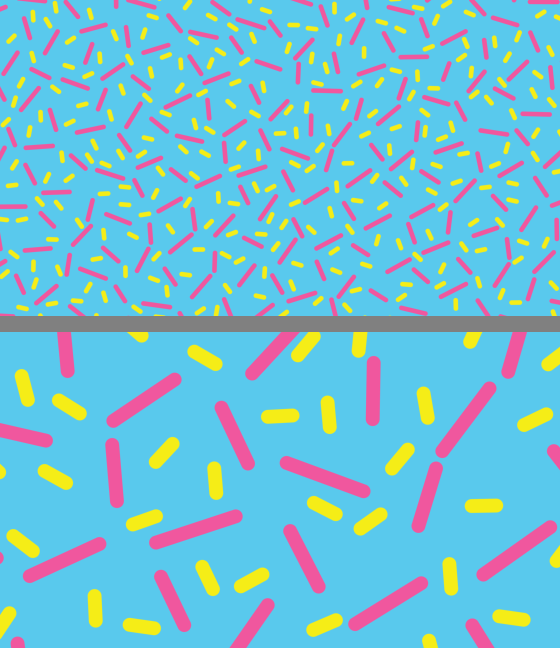
Top, the full canvas; bottom, a detail of the centre.
Give the GLSL for this pattern, as a WebGL 2 fragment shader.

```glsl
#version 300 es
precision highp float;

uniform vec2 u_resolution;
out vec4 fragColor;

const vec3 SKY_BLUE = vec3(0.35, 0.79, 0.93);
const vec3 PINK = vec3(0.94, 0.34, 0.62);
const vec3 YELLOW = vec3(0.96, 0.93, 0.09);

// Lengths are fractions of the canvas height
const float RADIUS = 0.0073;
const float PINK_CELL = 0.1058;
const float YELLOW_CELL = 0.0856;
const float YELLOW_HALF = 0.0130;
const float ROOMY = 0.029;
const float TIGHT = 0.019;
const int TRIES = 16;

struct Rod {
    vec2 center;
    vec2 halfAxis;
};

vec3 hash(vec3 p) {
    p = fract(p * vec3(0.1031, 0.1030, 0.0973));
    p += dot(p, p.yxz + 33.33);
    return fract((p.xxy + p.yxx) * p.zyx);
}

vec2 direction(float angle) {
    return vec2(cos(angle), sin(angle));
}

// Distance to the centre line of a rod
float rodDistance(vec2 p, Rod rod) {
    vec2 q = p - rod.center;
    float along = dot(q, rod.halfAxis) / dot(rod.halfAxis, rod.halfAxis);
    return length(q - rod.halfAxis * clamp(along, -1.0, 1.0));
}

Rod scatterRod(vec2 cell, float size, float jitter, float angle, float halfLength, vec2 rnd) {
    vec2 center = (cell + 0.5 + jitter * (rnd * 2.0 - 1.0)) * size;
    return Rod(center, halfLength * direction(angle));
}

// Long and short rods alternate and lean opposite ways, so they stay apart
Rod pinkRod(vec2 cell) {
    vec3 rnd = hash(vec3(cell, 1.0));
    float checker = mod(cell.x + cell.y, 2.0);
    float angle = mix(0.785, 2.356, checker) + (rnd.z - 0.5) * 1.5;
    float halfLength = mix(0.0413, 0.0300, checker);
    halfLength += 0.006 * (hash(vec3(cell, 2.0)).x - 0.5);
    return scatterRod(cell, PINK_CELL, 0.15, angle, halfLength, rnd.xy);
}

float pinkDistance(vec2 p) {
    vec2 base = floor(p / PINK_CELL - 0.5);
    float nearest = 1.0;
    for (int i = 0; i < 4; i++) {
        vec2 cell = base + vec2(i % 2, i / 2);
        nearest = min(nearest, rodDistance(p, pinkRod(cell)));
    }
    return nearest;
}

// Free space between a rod and the pink layer
float clearance(Rod rod) {
    float ends = min(pinkDistance(rod.center - rod.halfAxis),
                     pinkDistance(rod.center + rod.halfAxis));
    return min(ends, pinkDistance(rod.center));
}

// Try several placements per cell and keep the first roomy one
float yellowCellDistance(vec2 p, vec2 cell) {
    float best = TIGHT;
    float dist = 1.0;
    for (int i = 0; i < TRIES; i++) {
        vec3 rnd = hash(vec3(cell, 10.0 + float(i)));
        Rod rod = scatterRod(cell, YELLOW_CELL, 0.26, rnd.z * 3.1416, YELLOW_HALF, rnd.xy);
        float space = clearance(rod);
        if (space > best) {
            best = space;
            dist = rodDistance(p, rod);
        }
        if (best > ROOMY) break;
    }
    return dist;
}

float yellowDistance(vec2 p) {
    vec2 base = floor(p / YELLOW_CELL - 0.5);
    float nearest = 1.0;
    for (int i = 0; i < 4; i++) {
        vec2 cell = base + vec2(i % 2, i / 2);
        nearest = min(nearest, yellowCellDistance(p, cell));
    }
    return nearest;
}

float coverage(float dist, float edge) {
    return 1.0 - smoothstep(RADIUS - edge, RADIUS + edge, dist);
}

void main() {
    vec2 uv = gl_FragCoord.xy / u_resolution.y;
    float edge = 0.75 / u_resolution.y;

    // Tilt the scatter grid away from the canvas axes
    vec2 tilt = direction(0.42);
    vec2 p = mat2(tilt.x, tilt.y, -tilt.y, tilt.x) * uv + 3.0;

    vec3 color = mix(SKY_BLUE, YELLOW, coverage(yellowDistance(p), edge));
    color = mix(color, PINK, coverage(pinkDistance(p), edge));
    fragColor = vec4(color, 1.0);
}
```
